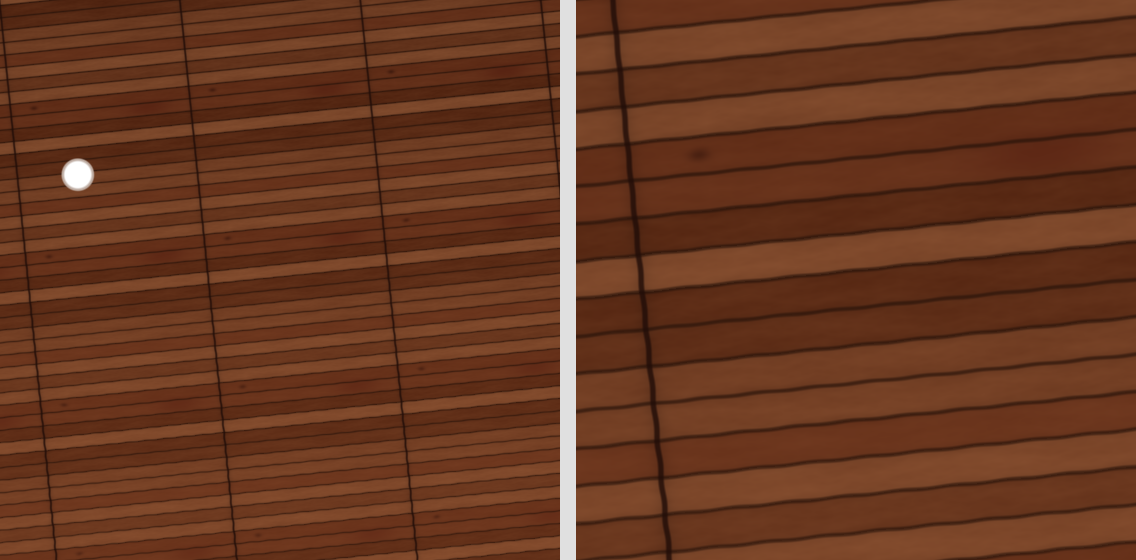
Left, the full canvas; right, a detail of the centre.
A WebGL 2 fragment shader for this texture:

```glsl
#version 300 es
precision highp float;
// Tilted bamboo blind: a tile of twelve brown slats repeated about three times
// across and four times down, with dark gaps, seams, grain, knots and stains.
// Tilted axes give the tile; tones per slat, sines and cells give the wood.

uniform vec2 u_resolution;
out vec4 fragColor;

const float TILE_WIDTH = 0.3206;
const float SLAT_HEIGHT = 0.0222;
const float SLATS = 12.0;

// Lightness of each slat, from the top of the tile down
const float TONE[12] = float[12](
  0.24, 0.36, 0.10, 0.92, 0.12, 0.20, 0.62, 0.66, 0.42, 0.86, 0.42, 0.84);

vec2 hash2(vec2 p) {
  p = vec2(dot(p, vec2(127.1, 311.7)), dot(p, vec2(269.5, 183.3)));
  return fract(sin(p) * 43758.55);
}

// Distance to the nearest scattered cell centre
float cellular(vec2 p) {
  vec2 cell = floor(p);
  float nearest = 2.0;
  for (int y = -1; y <= 1; y++) {
    for (int x = -1; x <= 1; x++) {
      vec2 neighbour = cell + vec2(x, y);
      nearest = min(nearest, length(neighbour + hash2(neighbour) - p));
    }
  }
  return nearest;
}

// Long fibres from layered, drifting sines
float fibres(vec2 p, float seed) {
  float sum = 0.0;
  float weight = 0.5;
  for (int i = 0; i < 4; i++) {
    sum += weight * sin(p.y * 9.0 + 2.0 * sin(p.x * 5.0 + seed) + seed * 3.1);
    p = p * vec2(2.1, 1.7) + 1.3;
    weight *= 0.6;
  }
  return sum;
}

// Soft elliptical spot
float spot(vec2 p, vec2 centre, vec2 radius) {
  vec2 q = (p - centre) / radius;
  return exp(-dot(q, q));
}

// Dark line, smoothed by at least one pixel
float groove(float dist, float halfWidth, float pixel) {
  float soft = max(pixel, 0.0009);
  return 1.0 - smoothstep(halfWidth - soft, halfWidth + soft, dist);
}

void main() {
  float pixel = 1.0 / min(u_resolution.x, u_resolution.y);
  vec2 uv = gl_FragCoord.xy / u_resolution;
  float height = uv.y;

  // Tilted axes: x along the slats, y down across them
  vec2 p = uv - vec2(0.365, 0.570);
  vec2 axis = vec2(0.9949, 0.1015);
  vec2 blind = vec2(dot(p, axis), dot(p, vec2(axis.y, -axis.x)));

  // Slight waviness, stronger towards the bottom
  float wave = sin(blind.x * 190.0 + 3.0 * sin(blind.y * 60.0));
  blind.y += 0.0005 * (1.0 - height) * wave;
  blind.x += 0.0006 * (1.0 - height) * sin(blind.y * 270.0);

  float column = blind.x / TILE_WIDTH;
  float row = blind.y / SLAT_HEIGHT + 0.5;
  float along = fract(column);
  float slat = mod(floor(row), SLATS);
  vec2 tile = vec2(along, mod(row, SLATS));

  // Base wood
  float tone = TONE[int(slat)];
  float grain = fibres(vec2(along * 2.0, fract(row)), slat);
  float blotch = cellular(vec2(along * 5.0, tile.y * 0.8) + slat * 7.0);
  float fleck = cellular(vec2(along * 34.0, tile.y * 5.0));
  tone += 0.06 * grain + 0.16 * (blotch - 0.45) + 0.07 * (fleck - 0.45);
  vec3 wood = mix(vec3(0.325, 0.140, 0.060), vec3(0.535, 0.315, 0.190), tone);

  // Reddish slats, stain and knot
  float red = slat < 2.0 || slat == 8.0 ? 0.35 : 0.0;
  wood = mix(wood, vec3(0.430, 0.185, 0.095), red);
  float stain = spot(tile, vec2(0.76, 1.35), vec2(0.13, 0.55));
  wood = mix(wood, vec3(0.330, 0.110, 0.055), 0.6 * stain);
  float knot = spot(tile, vec2(0.13, 0.5), vec2(0.020, 0.16));
  wood = mix(wood, vec3(0.200, 0.070, 0.035), 0.65 * knot);

  // Light: deep at the top, hazy at the bottom
  wood *= mix(1.04, 0.92, height);
  wood = mix(wood, vec3(0.460, 0.250, 0.145), 0.32 * (1.0 - height));

  // Gaps between slats and seams between columns
  float slatEdge = (0.5 - abs(fract(row) - 0.5)) * SLAT_HEIGHT;
  float seamEdge = (0.5 - abs(along - 0.5)) * TILE_WIDTH;
  wood *= 1.0 - 0.12 * exp(-slatEdge * 500.0);
  float gap = groove(slatEdge, 0.0011, pixel) * mix(0.55, 0.80, height);
  wood = mix(wood, vec3(0.170, 0.080, 0.040), gap);
  wood *= 1.0 - 0.18 * exp(-seamEdge * 260.0);
  float seam = groove(seamEdge, 0.0016, pixel);
  wood = mix(wood, vec3(0.130, 0.050, 0.030), 0.8 * seam);

  // White disc with a pale rim
  float disc = length(uv - vec2(0.139, 0.688));
  wood = mix(wood, vec3(0.75, 0.68, 0.64), 1.0 - smoothstep(0.027, 0.031, disc));
  wood = mix(wood, vec3(1.0), 1.0 - smoothstep(0.022, 0.027, disc));

  fragColor = vec4(wood, 1.0);
}
```
